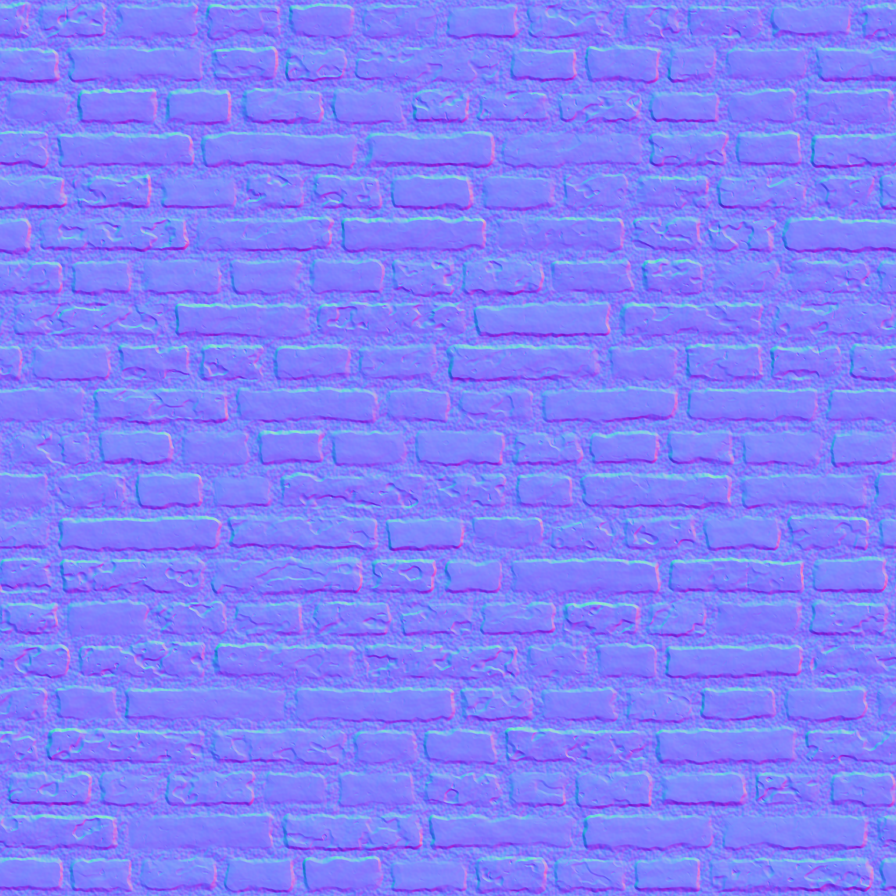
Give the GLSL for this texture map, as a WebGL 1 fragment shader.

```glsl
precision highp float;
// Tangent-space normal map of a worn brick wall: 21 courses, short and long bricks mixed.

uniform vec2 u_resolution;

const float ROWS = 21.0;
const float HALF_JOINT = 0.0048;   // half the mortar width
const float CORNER = 0.0070;       // brick corner radius
const float SAMPLE_STEP = 0.0008;  // offset used for the slope

float hash(vec2 p) {
  return fract(sin(dot(p, vec2(127.1, 311.7))) * 43758.5);
}

float cornerSlope(vec2 cell, vec2 cells, vec2 offset) {
  float angle = 6.2832 * hash(mod(cell, cells) + 0.5);
  return dot(vec2(cos(angle), sin(angle)), offset);
}

// Signed gradient noise that tiles over the unit square; cells must be whole numbers.
float noise(vec2 uv, vec2 cells) {
  vec2 p = uv * cells;
  vec2 i = floor(p);
  vec2 f = fract(p);
  vec2 w = f * f * f * (f * (f * 6.0 - 15.0) + 10.0);
  vec2 e = vec2(1.0, 0.0);
  float low = mix(cornerSlope(i, cells, f), cornerSlope(i + e, cells, f - e), w.x);
  float high = mix(cornerSlope(i + e.yx, cells, f - e.yx),
                   cornerSlope(i + 1.0, cells, f - 1.0), w.x);
  return mix(low, high, w.y);
}

float roundedBox(vec2 p, vec2 halfSize, float radius) {
  vec2 q = abs(p) - halfSize + radius;
  return length(max(q, 0.0)) + min(max(q.x, q.y), 0.0) - radius;
}

// Position of a vertical joint, in slots.
float jointAt(float slot, float row, float slots) {
  return slot + 0.24 * (hash(vec2(mod(slot, slots) + 31.0, row)) - 0.5);
}

// Finds the brick around p: local position (xy), half width (z), first slot (w).
vec4 findBrick(vec2 p, float row) {
  float longCourse = mod(row, 2.0);
  float slots = 11.0 + longCourse;
  float u = fract(p.x + hash(vec2(row, 7.3))) * slots;
  float slot = floor(u);
  if (u < jointAt(slot, row, slots)) slot -= 1.0;
  else if (u >= jointAt(slot + 1.0, row, slots)) slot += 1.0;

  // Neighbouring slots may join into one long brick.
  float wrapped = mod(slot, slots);
  float first = 2.0 * floor(wrapped / 2.0);
  float chance = mix(0.07, 0.70, longCourse);
  bool merged = first + 1.0 < slots && hash(vec2(first + 5.7, row)) < chance;
  float start = merged ? slot - (wrapped - first) : slot;
  float left = jointAt(start, row, slots);
  float right = jointAt(start + (merged ? 2.0 : 1.0), row, slots);

  float x = (u - 0.5 * (left + right)) / slots;
  float y = (fract(p.y * ROWS) - 0.5) / ROWS;
  return vec4(x, y, 0.5 * (right - left) / slots, mod(start, slots));
}

float mortarHeight(vec2 uv) {
  return 0.0016 * noise(uv, vec2(40.0, 54.0))
       + 0.0008 * noise(uv, vec2(120.0, 140.0))
       + 0.0005 * noise(uv, vec2(270.0));
}

// Brick face with a slight tilt, fine grain, broken flakes and pits.
float faceHeight(vec2 uv, vec2 local, vec2 seed) {
  vec2 tilt = vec2(hash(seed + 2.1), hash(seed + 4.6)) - 0.5;
  float wear = smoothstep(0.2, 0.95, hash(seed + 8.4));
  float fine = noise(uv, vec2(110.0, 130.0));
  float chip = noise(uv + 0.07, vec2(34.0, 50.0)) + 0.30 * fine;
  float flake = smoothstep(0.10, 0.36, chip);
  float pit = smoothstep(0.36, 0.60, noise(uv + 0.13, vec2(125.0)));
  float grain = 0.0010 * noise(uv, vec2(46.0, 60.0)) + 0.0003 * fine
              + 0.00016 * noise(uv, vec2(250.0));
  return dot(local, tilt * vec2(0.03, 0.10)) + grain * (0.6 + 0.7 * wear)
       - 0.0019 * wear * flake - 0.0007 * pit * (0.3 + wear);
}

float wallHeight(vec2 uv) {
  vec2 bend = vec2(noise(uv, vec2(18.0, 40.0)), noise(uv + 0.31, vec2(14.0, 21.0)));
  vec2 p = uv + bend * vec2(0.004, 0.003);
  float row = mod(floor(p.y * ROWS), ROWS);
  vec4 brick = findBrick(p, row);
  vec2 seed = vec2(brick.w, row + 40.0);

  // Each brick sits a little askew and has its own size and relief.
  vec2 local = brick.xy;
  local.y += local.x * 0.040 * (hash(seed + 1.3) - 0.5) + 0.0014 * (hash(seed + 3.9) - 0.5);
  vec2 halfSize = vec2(brick.z, 0.5 / ROWS) - HALF_JOINT;
  halfSize -= 0.0014 * vec2(hash(seed + 6.2), hash(seed + 9.5));
  float d = roundedBox(local, halfSize, CORNER);

  // Ragged outline, sharp in places and crumbled in others.
  float crumble = noise(uv + 0.57, vec2(36.0, 44.0));
  d += 0.0032 * noise(uv + 0.21, vec2(52.0, 60.0))
     + 0.0016 * noise(uv + 0.43, vec2(120.0))
     + 0.0006 * noise(uv, vec2(240.0));
  float bevel = 0.0034 + 0.0040 * smoothstep(-0.1, 0.5, crumble);
  float inside = 1.0 - smoothstep(-bevel, 0.0010, d);
  float dome = 0.0007 * smoothstep(-0.013, 0.0, d);

  float relief = mix(0.0014, 0.0032, hash(seed + 11.7));
  return mix(mortarHeight(uv), relief - dome + faceHeight(uv, local, seed), inside);
}

void main() {
  vec2 uv = gl_FragCoord.xy / u_resolution;
  vec2 dx = vec2(SAMPLE_STEP, 0.0);
  vec2 dy = dx.yx;
  vec2 slope = vec2(wallHeight(uv + dx) - wallHeight(uv - dx),
                    wallHeight(uv + dy) - wallHeight(uv - dy)) / (2.0 * SAMPLE_STEP);
  vec3 normal = normalize(vec3(-slope, 1.0));
  gl_FragColor = vec4(normal * 0.5 + vec3(0.506, 0.506, 0.494), 1.0);
}
```
